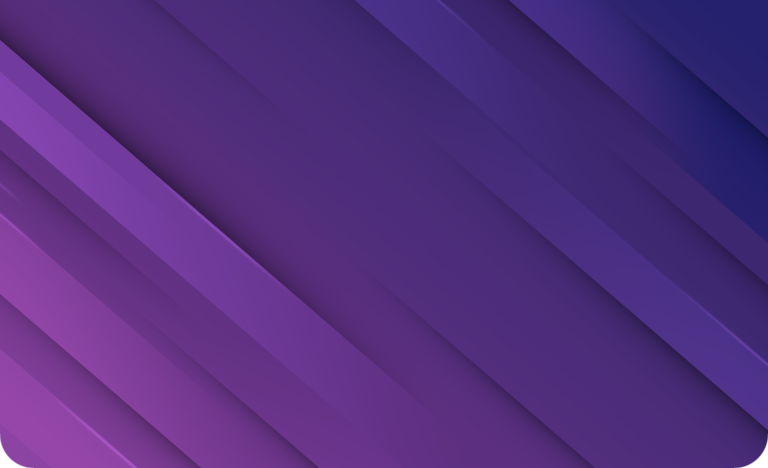
Write a Shadertoy shader that draws this background.

```glsl
// Overlapping diagonal paper strips, from magenta at lower left to navy at upper right.
// A slanted coordinate sets the base gradient; each strip adds a tint, a soft shadow
// on one side and a thin glint, all of which fade along the strip.

float aa; // edge softness, in canvas heights

float edge(float d) { return smoothstep(-aa, aa, d); }

// Flat strip between two slanted positions
float strip(float s, float from, float to) { return edge(s - from) * edge(to - s); }

// Shadow on the positive side of an edge
float shadow(float d, float width) { return edge(d) * exp(-max(d, 0.0) / width); }

// Thin bright line
float glint(float d) { return exp(-d * d / (0.000012 + aa * aa)); }

// Rise from a to b; reversed by swapping the signs outside
float rise(float a, float b, float x) { return smoothstep(a, b, x); }
float fall(float a, float b, float x) { return 1.0 - smoothstep(a, b, x); }

vec3 baseGradient(float s) {
    vec3 c = mix(vec3(0.14, 0.13, 0.43), vec3(0.235, 0.155, 0.445), rise(-1.35, -0.88, s));
    c = mix(c, vec3(0.305, 0.178, 0.485), rise(-0.85, -0.20, s));
    c = mix(c, vec3(0.365, 0.185, 0.505), rise(-0.25, 0.10, s));
    return mix(c, vec3(0.52, 0.25, 0.61), rise(0.10, 0.95, s));
}

void mainImage(out vec4 fragColor, in vec2 fragCoord) {
    vec2 p = fragCoord / iResolution.y;
    float width = iResolution.x / iResolution.y;
    float x = p.x;
    float s = 1.0 - p.y - 0.865 * x; // grows toward the lower left
    aa = 1.0 / iResolution.y;

    vec3 color = baseGradient(s);

    // Blue strips at the upper right
    vec3 blueTint = vec3(0.045, 0.032, 0.085);
    color += blueTint * strip(s, -1.125, -0.94) * fall(1.10, 1.50, x);
    color -= vec3(0.08, 0.03, 0.02) * strip(s, -1.125, -0.90) * rise(1.30, 1.60, x);
    color += blueTint * strip(s, -0.81, -0.655) * fall(0.75, 1.30, x);
    color += blueTint * strip(s, -0.64, -0.50) * rise(0.85, 1.60, x);

    // Violet and magenta strips at the lower left
    color += vec3(0.075, 0.045, 0.105) * strip(s, 0.085, 0.255) * fall(0.30, 1.05, x);
    color += vec3(0.065, 0.035, 0.07) * strip(s, 0.153, 0.255) * fall(0.0, 0.45, x);
    color += vec3(0.03, 0.01, 0.03) * strip(s, 0.255, 0.41) * rise(0.45, 0.85, x);
    color += vec3(0.10, 0.045, 0.08) * strip(s, 0.457, 0.628) * fall(0.0, 0.60, x);
    color += vec3(0.065, 0.03, 0.055) * strip(s, 0.745, 0.904);
    color += vec3(0.03, 0.015, 0.03) * edge(s - 0.904);

    // Shadows falling toward the lower left
    float dark = 0.30 * shadow(s + 1.125, 0.030) * (0.4 + 0.6 * rise(1.3, 1.6, x));
    dark += 0.34 * shadow(s + 0.94, 0.035) * fall(1.10, 1.55, x);
    dark += 0.32 * shadow(s + 0.81, 0.030) * rise(1.22, 1.60, x);
    dark += 0.16 * shadow(s + 0.655, 0.040) * fall(0.75, 1.05, x);
    dark += 0.38 * shadow(s + 0.50, 0.035) * rise(0.80, 1.50, x);
    dark += 0.20 * shadow(s + 0.285, 0.025) * fall(0.30, 0.75, x);
    dark += 0.32 * shadow(s + 0.10, 0.025) * rise(0.69, 1.15, x);
    dark += 0.24 * shadow(s - 0.32, 0.035) * fall(0.05, 0.50, x);
    dark += 0.30 * shadow(s - 0.41, 0.025) * rise(0.20, 0.68, x);
    dark += 0.30 * shadow(s - 0.628, 0.035) * (0.5 + 0.5 * rise(0.0, 0.4, x));

    // Deep shadow rising from the main violet strip
    dark += 0.45 * shadow(0.085 - s, 0.045) * fall(0.35, 1.0, x);
    color *= 1.0 - min(dark, 0.7);

    // Glints on the strip edges
    float shine = glint(s - 0.090) * rise(0.30, 0.45, x) * fall(0.48, 0.65, x);
    shine += glint(s + 0.64) * rise(1.40, 1.60, x);
    shine += 0.7 * glint(s + 0.81) * fall(0.94, 1.05, x);
    shine += 0.7 * glint(s - 0.394) * fall(0.0, 0.06, x);
    shine += glint(s - 0.457) * fall(0.02, 0.12, x);
    shine += glint(s - 0.750) * rise(0.08, 0.22, x);
    color += vec3(0.11, 0.07, 0.13) * shine;

    // White outside the rounded bottom corners
    float radius = 0.072;
    vec2 corner = vec2(abs(x - 0.5 * width) - 0.5 * width, -p.y) + radius;
    float outside = edge(length(max(corner, 0.0)) - radius) * step(0.0, min(corner.x, corner.y));
    fragColor = vec4(mix(color, vec3(1.0), outside), 1.0);
}
```
